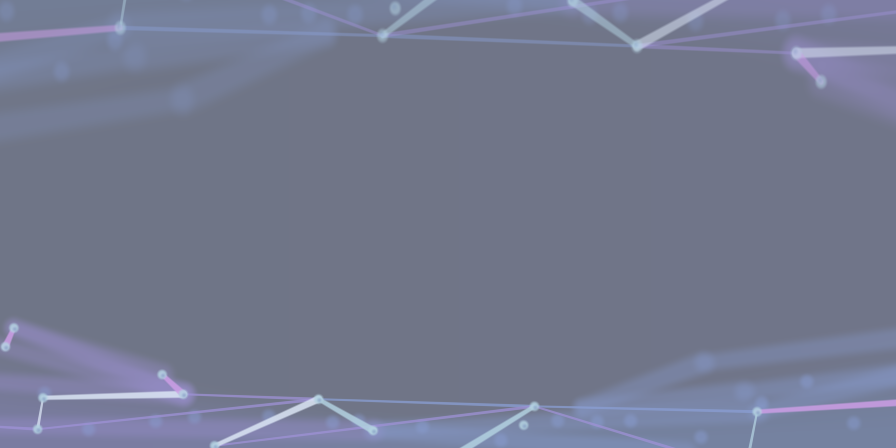
Give the GLSL for this background, as a WebGL 2 fragment shader.

```glsl
#version 300 es
precision highp float;

#define BASE vec3(0.437, 0.460, 0.528)
#define HAZE_LEFT vec3(0.53, 0.52, 0.76)
#define HAZE_RIGHT vec3(0.48, 0.57, 0.74)
#define HAZE_ALPHA 0.45
#define NODE_RADIUS 0.010
#define BOKEH_COUNT 16
#define TOP_STRENGTH 0.62
#define TOP_SCALE vec2(1.178, 1.45)
#define TOP_PIVOT vec2(0.854, 0.919)
#define LOW_PIVOT vec2(1.193, 0.094)

uniform vec2 u_resolution;
out vec4 fragColor;

// The first NODE_COUNT points carry a bead, the rest are free link ends
const int NODE_COUNT = 12;
const vec2 POINTS[24] = vec2[24](
    vec2(0.031, 0.268), vec2(0.012, 0.226), vec2(0.096, 0.112), vec2(0.084, 0.042),
    vec2(0.362, 0.164), vec2(0.409, 0.120), vec2(0.479, 0.005), vec2(0.711, 0.109),
    vec2(0.833, 0.039), vec2(1.193, 0.093), vec2(1.690, 0.081), vec2(1.169, 0.051),
    vec2(1.025, -0.01), vec2(2.05, 0.104), vec2(1.672, -0.01), vec2(1.53, -0.01),
    vec2(-0.05, 0.05), vec2(-0.05, 0.15), vec2(1.30, 0.09), vec2(1.57, 0.19),
    vec2(2.05, 0.25), vec2(1.66, 0.125), vec2(2.05, 0.17), vec2(-0.05, 0.24));

// Tints: violet, blue, cyan, pink, white
const vec3 TINTS[5] = vec3[5](
    vec3(0.62, 0.57, 0.84), vec3(0.54, 0.62, 0.83), vec3(0.70, 0.82, 0.88),
    vec3(0.80, 0.62, 0.90), vec3(0.86, 0.90, 0.96));

// Links: from, to, tint
const ivec3 SOFT[12] = ivec3[12](
    ivec3(0, 4, 0), ivec3(0, 5, 0), ivec3(17, 5, 0), ivec3(23, 5, 0),
    ivec3(18, 19, 1), ivec3(19, 20, 1), ivec3(18, 21, 1), ivec3(21, 22, 1),
    ivec3(8, 10, 1), ivec3(16, 8, 0), ivec3(10, 22, 1), ivec3(8, 15, 1));
const ivec3 THIN[9] = ivec3[9](
    ivec3(7, 9, 1), ivec3(9, 10, 1), ivec3(3, 7, 0), ivec3(6, 9, 0), ivec3(9, 15, 0),
    ivec3(2, 3, 4), ivec3(10, 14, 2), ivec3(16, 3, 0), ivec3(5, 7, 0));
const ivec3 BOLD[7] = ivec3[7](
    ivec3(2, 5, 4), ivec3(6, 7, 4), ivec3(7, 8, 2), ivec3(9, 12, 2),
    ivec3(0, 1, 3), ivec3(4, 5, 3), ivec3(10, 13, 3));

float hash(float n) {
    return fract(sin(n * 127.1) * 43758.5);
}

float disc(vec2 p, vec2 center, float radius, float blur) {
    return 1.0 - smoothstep(radius - blur, radius + blur, length(p - center));
}

// Blends one link over the colour; it widens towards its far end
vec3 drawLink(vec3 color, vec2 p, ivec3 link, float width, float blur, float alpha) {
    vec2 a = POINTS[link.x];
    vec2 b = POINTS[link.y];
    float t = clamp(dot(p - a, b - a) / dot(b - a, b - a), 0.0, 1.0);
    float w = width * mix(0.6, 1.5, t);
    float cover = 1.0 - smoothstep(w, w + blur, distance(p, mix(a, b, t)));
    return mix(color, TINTS[link.z], cover * alpha);
}

float hazeHeight(float x) {
    return 0.06 + 0.15 * pow(abs(x - 1.0), 1.5);
}

// Border of haze, bokeh, links and beads along the lower edge
vec3 drawNetwork(vec3 color, vec2 p, float strength, float pixel) {
    float top = hazeHeight(p.x);
    vec3 haze = mix(HAZE_LEFT, HAZE_RIGHT, smoothstep(0.2, 1.2, p.x));
    float hazeMask = 1.0 - smoothstep(0.1 * top, 1.25 * top, p.y);
    color = mix(color, haze, HAZE_ALPHA * strength * hazeMask);

    for (int i = 0; i < SOFT.length(); i++)
        color = drawLink(color, p, SOFT[i], 0.006, 0.028, 0.32 * strength);

    // Out of focus beads
    for (int i = 0; i < BOKEH_COUNT; i++) {
        float n = float(i) + 1.0;
        float x = 2.0 * (n - hash(n)) / float(BOKEH_COUNT);
        vec2 center = vec2(x, hazeHeight(x) * mix(0.1, 1.0, hash(n + 40.0)));
        color = mix(color, TINTS[1], 0.45 * strength * disc(p, center, 0.014, 0.008));
    }

    for (int i = 0; i < THIN.length(); i++)
        color = drawLink(color, p, THIN[i], 0.0012, max(0.003, pixel), 0.75 * strength);
    for (int i = 0; i < BOLD.length(); i++)
        color = drawLink(color, p, BOLD[i], 0.0035, max(0.005, pixel), 0.85 * strength);

    // Glassy beads with a shaded core
    for (int i = 0; i < NODE_COUNT; i++) {
        vec2 center = POINTS[i];
        float blur = max(0.004, pixel);
        color = mix(color, TINTS[2], 0.85 * strength * disc(p, center, NODE_RADIUS, blur));
        vec2 core = center + NODE_RADIUS * vec2(0.2, -0.25);
        color = mix(color, HAZE_RIGHT, 0.5 * strength * disc(p, core, NODE_RADIUS * 0.4, blur));
    }
    return color;
}

void main() {
    vec2 p = gl_FragCoord.xy / u_resolution.y;
    p.x *= 2.0 * u_resolution.y / u_resolution.x;
    float pixel = 1.0 / u_resolution.y;

    // Calm centre, slightly more violet towards the right
    vec3 color = BASE + vec3(0.004, 0.0, 0.010) * smoothstep(0.4, 2.0, p.x);

    // The upper border is the lower one turned around and enlarged
    vec2 turned = LOW_PIVOT + (TOP_PIVOT - p) / TOP_SCALE;
    color = drawNetwork(color, turned, TOP_STRENGTH, pixel);
    color = drawNetwork(color, p, 1.0, pixel);
    fragColor = vec4(color, 1.0);
}
```
